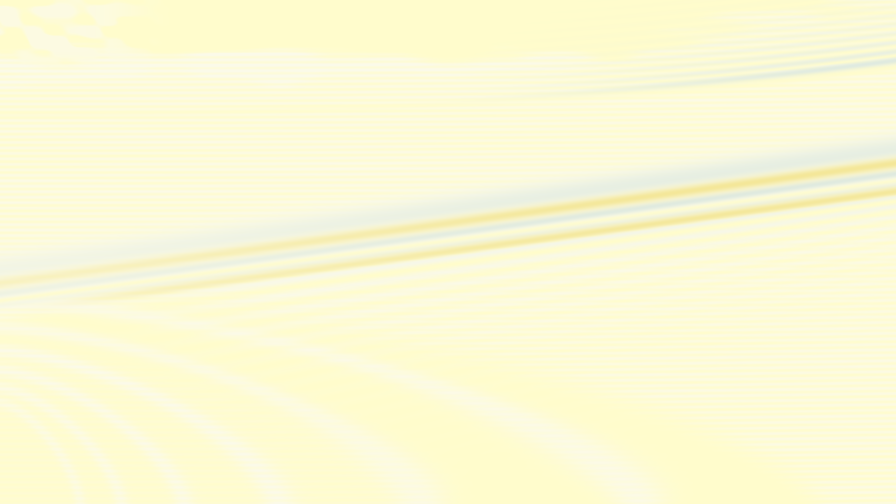
This background is drawn by a Shadertoy shader. Its source:

```glsl
// Pale cream and yellow field crossed by slanted gold and blue interference bands.
// Gaussian ridges form the bands, scaled superellipses form the lower-left arcs,
// and fine horizontal ripples with value noise texture the rest.

const vec3 YELLOW = vec3(1.00, 0.988, 0.795);
const vec3 CREAM  = vec3(0.985, 0.980, 0.915);
const vec3 GOLD   = vec3(0.955, 0.905, 0.600);
const vec3 BLUE   = vec3(0.870, 0.915, 0.880);
const float TAU = 6.2831853;
const float RIPPLE_COUNT = 92.0;   // fine lines per canvas height
const float RIPPLE_DEPTH = 0.62;
const float BAND_START = 0.438;    // height of the main band at the left edge
const float BAND_SLOPE = 0.134;
const float SECOND_GOLD = 0.056;   // drop from first to second gold band
const int ARC_COUNT = 6;
const vec2 ARC_RADII = vec2(1.27, 0.402);
const vec2 ARC_SHRINK = vec2(0.66, 0.87);
const float ARC_POWER = 1.5;

float hash(vec2 p) {
    p = fract(p * vec2(0.1031, 0.1137));
    p += dot(p, p.yx + 33.33);
    return fract((p.x + p.y) * p.x * 7.31);
}

float noise(vec2 p) {
    vec2 i = floor(p), f = fract(p);
    f = f * f * (3.0 - 2.0 * f);
    return mix(mix(hash(i), hash(i + vec2(1, 0)), f.x),
               mix(hash(i + vec2(0, 1)), hash(i + vec2(1, 1)), f.x), f.y);
}

float ridge(float d, float width) {
    d /= width;
    return exp(-d * d);
}

// Approximate signed distance to a superellipse centred at the lower left.
float arcDistance(vec2 p, vec2 radii) {
    vec2 q = max(p, 0.0005) / radii;
    float f = pow(q.x, ARC_POWER) + pow(q.y, ARC_POWER) - 1.0;
    vec2 slope = ARC_POWER * sqrt(q) / radii;
    return f / max(length(slope), 0.001);
}

void mainImage(out vec4 fragColor, in vec2 fragCoord) {
    vec2 p = fragCoord / iResolution.y;
    float across = fragCoord.x / iResolution.x;
    float below = BAND_START + BAND_SLOPE * p.x - p.y;
    float ripple = cos(TAU * RIPPLE_COUNT * (p.y - 0.004 * p.x * p.x));

    // Rippled ground, paler above the slanted bands
    float upper = smoothstep(0.04, -0.04, below);
    float streak = noise(vec2(p.x * 3.0, p.y * 75.0)) - 0.5;
    float ground = mix(0.44, 0.50, upper) + 0.22 * streak;
    float pale = ground + 0.5 * RIPPLE_DEPTH * ripple;

    // Clear yellow along the top with a ragged lower border
    float rag = noise(vec2(p.x * 9.0, p.y * 35.0));
    float border = 0.885 + 0.06 * (rag - 0.5) + 0.10 * smoothstep(0.6, 1.0, across);
    float topClear = smoothstep(border - 0.010, border + 0.025, p.y);
    pale += 0.3 * ridge(p.y - border + 0.02, 0.022) * smoothstep(0.75, 0.4, across);
    pale = mix(pale, 0.03, topClear);

    // Broken cream patches in the upper left corner
    float corner = smoothstep(0.36, 0.16, p.x) * smoothstep(0.85, 0.90, p.y);
    float patches = smoothstep(0.35, 0.6, noise(vec2(p.x * 26.0 + p.y * 12.0, p.y * 48.0)));
    pale = mix(pale, 0.75, corner * patches);

    // Yellow streak through the upper ground
    float upperCurve = p.y - 0.780 - 0.100 * pow(across, 2.3);
    pale = mix(pale, 0.05, 0.5 * ridge(upperCurve + 0.006, 0.007));

    // Lower-left yellow field and its nested cream arcs
    float underBands = smoothstep(0.060, 0.085, below);
    float field = smoothstep(0.04, -0.04, arcDistance(p, vec2(1.62, 0.43)));
    pale = mix(pale, 0.03, field * underBands);
    vec2 radii = ARC_RADII;
    float arcs = 0.0;
    float spread = smoothstep(0.32, 0.0, p.y) * smoothstep(0.1, 1.0, p.x);
    for (int i = 0; i < ARC_COUNT; i++) {
        float width = mix(0.015, 0.050, spread) - 0.0008 * float(i);
        float strength = 0.95 - 0.07 * float(i);
        arcs = max(arcs, strength * ridge(arcDistance(p, radii), width));
        radii *= ARC_SHRINK;
    }
    float arcRipple = 0.86 + 0.14 * ripple;
    pale = mix(pale, 0.95, arcs * arcRipple * smoothstep(0.03, 0.06, below));
    float innerArcs = smoothstep(0.0, -0.05, arcDistance(p, vec2(0.84, 0.34)));
    pale += innerArcs * (0.14 + 0.10 * ripple);
    vec3 color = mix(YELLOW, CREAM, clamp(pale, 0.0, 1.0));

    // Main blue and gold bands, gaining strength to the right
    float strength = mix(0.45, 1.0, smoothstep(0.0, 0.8, across));
    float halo = ridge(below + 0.026, below < -0.026 ? 0.026 : 0.014);
    color = mix(color, CREAM, 0.85 * ridge(below - 0.028, 0.026));
    color = mix(color, CREAM, 0.8 * ridge(below + 0.030, 0.036));
    color = mix(color, BLUE, 0.70 * strength * halo);
    color = mix(color, BLUE, 0.95 * strength * ridge(below - 0.021, 0.008));
    color = mix(color, YELLOW, 0.8 * ridge(below - 0.035, 0.005));
    color = mix(color, BLUE, 0.4 * strength * ridge(below - 0.044, 0.006));
    color = mix(color, GOLD, strength * ridge(below, 0.011));
    float secondStart = smoothstep(0.0, 0.2, across);
    color = mix(color, GOLD, 0.95 * strength * secondStart * ridge(below - SECOND_GOLD, 0.009));

    // Fading fringes under the second gold band
    float tail = below - SECOND_GOLD;
    float spacing = mix(0.034, 0.020, across);
    float fade = smoothstep(0.005, 0.014, tail) * exp(-max(tail, 0.0) / 0.11);
    fade *= smoothstep(0.08, 0.35, across);
    float fringe = cos(TAU * tail / spacing);
    vec3 trough = mix(CREAM, BLUE, 0.45 * across * exp(-max(tail, 0.0) / 0.04));
    color = mix(color, mix(trough, YELLOW, 0.5 + 0.5 * fringe), min(fade * 1.15, 1.0));

    // Curved upper fan, spreading toward the right edge
    float fan = upperCurve;
    float fanStrength = smoothstep(0.45, 1.0, across);
    color = mix(color, YELLOW, 0.8 * fanStrength * ridge(fan + 0.014, 0.007));
    color = mix(color, BLUE, 0.95 * fanStrength * ridge(fan, 0.007));
    float fanLines = 0.5 + 0.5 * cos(TAU * fan / 0.018);
    float fanFade = smoothstep(0.004, 0.012, fan) * exp(-max(fan, 0.0) / 0.06);
    vec3 fanColor = mix(YELLOW, mix(CREAM, BLUE, 0.8), fanLines);
    color = mix(color, fanColor, fanFade * fanStrength);

    fragColor = vec4(color, 1.0);
}
```
